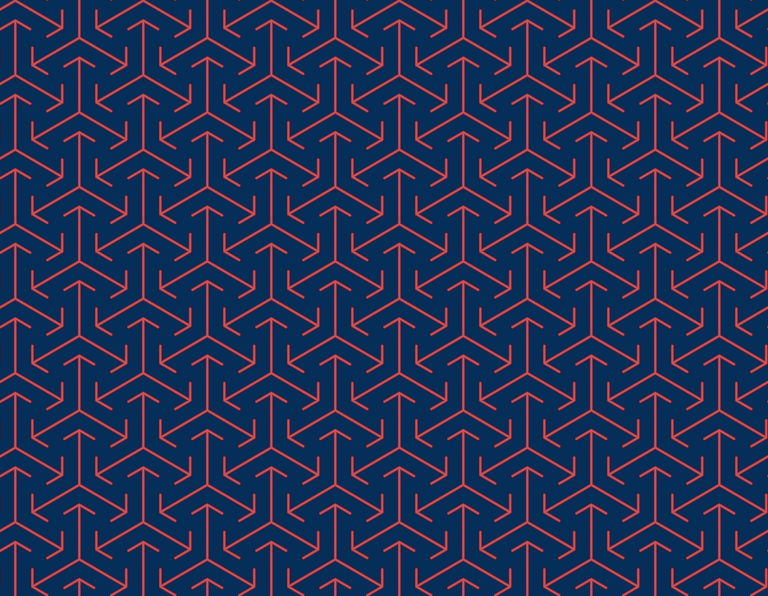
This pattern is drawn by a WebGL 1 fragment shader. Its source:

```glsl
precision highp float;
// Thin three-armed arrow stars, interlocked on a staggered triangular lattice.
// Each star is folded by its threefold mirror symmetry onto a single upright arrow,
// then inked over a dark rim. Lengths are in units of the row height.

uniform vec2 u_resolution;

#define REPEATS vec2(6.0, 8.0)
#define PHASE vec2(0.207, -0.008)
#define ARM_LENGTH 0.733
#define BARB_LENGTH 0.232
#define LINE_HALF_WIDTH 0.0155
#define RIM_HALF_WIDTH 0.033
#define SOFTNESS 0.008
#define GROUND_COLOR vec3(0.02, 0.18, 0.35)
#define RIM_COLOR vec3(0.13, 0.125, 0.245)
#define INK_COLOR vec3(0.85, 0.32, 0.34)

const float SQRT3 = 1.7320508;
const vec2 CELL = vec2(SQRT3, 1.0);

float segmentDistance(vec2 p, vec2 a, vec2 b) {
  vec2 ab = b - a;
  vec2 ap = p - a;
  return length(ap - ab * clamp(dot(ap, ab) / dot(ab, ab), 0.0, 1.0));
}

// Distance to a star centred at the origin, with one arm pointing up.
float starDistance(vec2 p) {
  // Fold all three arms, and both barbs of each, onto one half arrow.
  vec2 sectorNormal = vec2(-0.5, 0.5 * SQRT3);
  p.x = abs(p.x);
  p -= 2.0 * min(dot(p, sectorNormal), 0.0) * sectorNormal;
  p.x = abs(p.x);

  vec2 tip = vec2(0.0, ARM_LENGTH);
  vec2 barbEnd = tip + BARB_LENGTH * vec2(0.5 * SQRT3, -0.5);
  return min(segmentDistance(p, vec2(0.0), tip), segmentDistance(p, tip, barbEnd));
}

// Arms reach past their own row, so the rows above and below are tested too.
float latticeDistance(vec2 p) {
  float nearest = 10.0;
  for (int column = 0; column < 2; column++) {
    vec2 q = p - 0.5 * CELL * float(column);
    q -= CELL * floor(q / CELL + 0.5);
    for (int row = -1; row <= 1; row++) {
      nearest = min(nearest, starDistance(q - vec2(0.0, float(row))));
    }
  }
  return nearest;
}

float coverage(float dist, float halfWidth, float soft) {
  return 1.0 - smoothstep(halfWidth - soft, halfWidth + soft, dist);
}

void main() {
  vec2 uv = gl_FragCoord.xy / u_resolution;
  float pixel = REPEATS.y / u_resolution.y;
  float dist = latticeDistance(uv * REPEATS * CELL - PHASE);

  // Dark rim first, then the coloured line.
  float rim = coverage(dist, RIM_HALF_WIDTH, max(SOFTNESS, 0.5 * pixel));
  float ink = coverage(dist, LINE_HALF_WIDTH, max(SOFTNESS, pixel));
  vec3 color = mix(GROUND_COLOR, RIM_COLOR, rim);
  color = mix(color, INK_COLOR, ink);
  gl_FragColor = vec4(color, 1.0);
}
```
